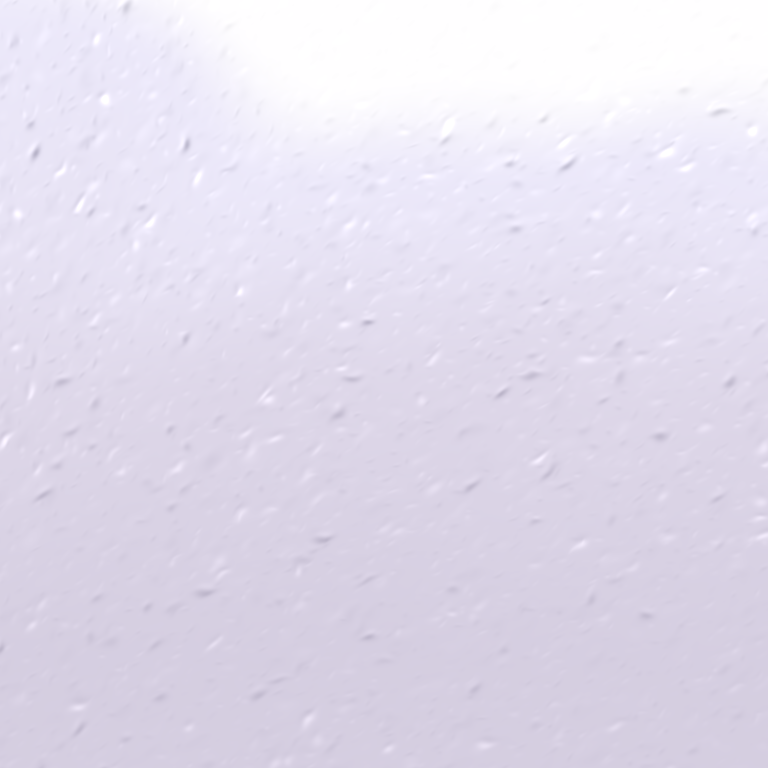
Give the GLSL for this texture, as a three.js fragment shader.

```glsl
varying vec2 vUv;

const vec3 SHADE = vec3(0.835, 0.807, 0.880);
const vec3 LILAC = vec3(0.872, 0.846, 0.915);
const vec3 PALE  = vec3(0.925, 0.912, 0.980);
const vec3 GLARE = vec3(1.000, 0.996, 1.000);

const float STEEP_ANGLE = 1.10;   // grain direction at the upper left, radians
const float FLAT_ANGLE = 0.52;    // grain direction at the lower right
const float ANGLE_SPREAD = 0.8;

const float STREAK_CELLS = 25.0;
const float GRAIN_CELLS = 58.0;
const float CHIP_CELLS = 35.0;
const float STREAK_GAIN = 0.022;
const float GRAIN_GAIN = 0.040;
const float CHIP_GAIN = 0.165;
const float CHIP_RARITY = 7.0;    // higher leaves fewer bold chips

float hash(vec2 p) {
  vec3 q = fract(vec3(p.xyx) * 0.1031);
  q += dot(q, q.yzx + 33.33);
  return fract((q.x + q.y) * q.z);
}

vec2 hash2(vec2 p) {
  return vec2(hash(p + 17.3), hash(p + 71.9));
}

// Bend straight flecks into slightly ragged shapes
vec2 ragged(vec2 p) {
  return p + 0.0012 * vec2(sin(p.y * 190.0 + 2.0 * sin(p.x * 83.0)),
                           sin(p.x * 170.0 + 2.0 * sin(p.y * 97.0)));
}

float flowAngle(vec2 p) {
  return mix(STEEP_ANGLE, FLAT_ANGLE, smoothstep(0.0, 0.9, p.x + 0.6 * (1.0 - p.y)));
}

// Signed sum of soft elongated flecks, one per cell
float flecks(vec2 p, float cells, float rarity, float seed) {
  vec2 g = p * cells;
  vec2 home = floor(g);
  float sum = 0.0;
  for (int j = -1; j <= 1; j++) {
    for (int i = -1; i <= 1; i++) {
      vec2 cell = home + vec2(float(i), float(j));
      vec2 key = cell + seed;
      vec2 d = g - cell - hash2(key);
      float angle = flowAngle(cell / cells) + ANGLE_SPREAD * (hash(key + 5.7) - 0.5);
      float c = cos(angle);
      float s = sin(angle);
      vec2 size = mix(vec2(0.22, 0.12), vec2(0.44, 0.20), hash2(key + 31.1));
      vec2 q = vec2(c * d.x + s * d.y, c * d.y - s * d.x) / size;
      float tone = hash(key + 47.3) < 0.5 ? -1.0 : 1.0;
      float strength = pow(hash(key + 63.7), rarity);
      // A faint opposite rim gives each fleck some relief
      float rim = exp(-dot(q - vec2(0.3, 1.3), q - vec2(0.3, 1.3)));
      sum += tone * strength * (exp(-dot(q, q)) - 0.35 * rim);
    }
  }
  return sum;
}

// Smooth light falling from the top, held back in the upper left
vec3 backdrop(vec2 p) {
  float leftShade = 1.0 - smoothstep(0.08, 0.46, p.x);
  float h = p.y - 0.19 * leftShade * smoothstep(0.6, 1.0, p.y);
  h += 0.012 * sin(p.x * 7.0 + 2.0 * sin(p.y * 5.0)) + 0.008 * sin(p.x * 17.0 - p.y * 13.0);
  vec3 color = mix(SHADE, LILAC, smoothstep(0.10, 0.58, h));
  color = mix(color, PALE, smoothstep(0.46, 0.80, h));
  return mix(color, GLARE, smoothstep(0.76, 0.91, h));
}

void main() {
  vec2 p = ragged(vUv);
  vec3 color = backdrop(vUv);

  // Texture is strongest at the upper left and washed out by the glare
  float activity = mix(0.55, 1.1, smoothstep(0.05, 0.75, vUv.y));
  activity += 0.35 * (1.0 - smoothstep(0.0, 0.5, vUv.x)) * smoothstep(0.3, 0.9, vUv.y);
  activity *= 1.0 - 0.85 * smoothstep(0.94, 1.0, color.g);

  float relief = STREAK_GAIN * flecks(p, STREAK_CELLS, 1.0, 11.0);
  relief += GRAIN_GAIN * flecks(p, GRAIN_CELLS, 2.0, 137.0);
  relief += CHIP_GAIN * flecks(p, CHIP_CELLS, CHIP_RARITY, 271.0);

  color += activity * relief * vec3(1.0, 1.0, 0.92);
  gl_FragColor = vec4(clamp(color, 0.0, 1.0), 1.0);
}
```
